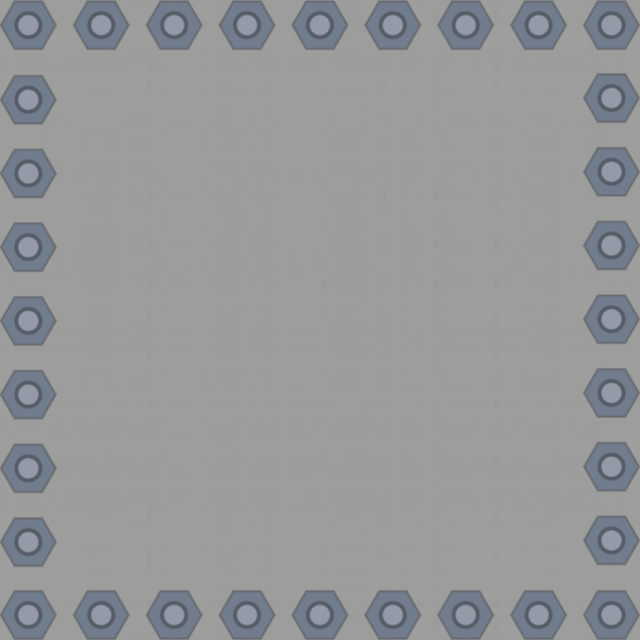
A Shadertoy shader for this pattern:

```glsl
#define FIRST vec2(0.0443, 0.0391)
#define PITCH vec2(0.1139, 0.1152)
#define LAST 8.0
#define APOTHEM 0.0385
#define RING_RADIUS 0.0188
#define RING_WIDTH 0.0030
#define SOFT 0.0020
#define SIDE_SHIFT 0.0013
#define GRAIN 0.006

const vec3 PLATE = vec3(0.615, 0.615, 0.612);
const vec3 STEEL = vec3(0.445, 0.485, 0.550);
const vec3 RIM   = vec3(0.405, 0.420, 0.445);
const vec3 RING  = vec3(0.335, 0.360, 0.395);
const vec3 CORE  = vec3(0.575, 0.605, 0.660);

float hash(vec2 p) {
    vec3 q = fract(vec3(p.xyx) * 0.1031);
    q += dot(q, q.yzx + 33.33);
    return fract((q.x + q.y) * q.z);
}

// Hexagon with flat top and bottom
float hexagon(vec2 p, float apothem) {
    p = abs(p);
    return max(p.y, dot(p, vec2(0.8660, 0.5))) - apothem;
}

// Faint brushed weave of horizontal and vertical strands
vec3 plate(vec2 uv) {
    vec2 strand = floor(uv * 96.0);
    float weave = hash(vec2(strand.x, 7.0)) + hash(vec2(3.0, strand.y)) - 1.0;
    return PLATE + GRAIN * weave;
}

vec3 bolt(vec3 color, vec2 p) {
    float hex = hexagon(p, APOTHEM);
    float radius = length(p);
    float ring = abs(radius - RING_RADIUS) - RING_WIDTH;

    vec3 face = mix(RIM, STEEL, smoothstep(0.0015, 0.0050, -hex));
    face = mix(face, CORE, 1.0 - smoothstep(-SOFT, SOFT, radius - RING_RADIUS));
    face = mix(face, RING, 1.0 - smoothstep(-SOFT, SOFT, ring));
    return mix(color, face, 1.0 - smoothstep(-SOFT, SOFT, hex));
}

void mainImage(out vec4 fragColor, in vec2 fragCoord) {
    vec2 uv = fragCoord / iResolution.xy;
    vec3 color = plate(uv);

    // Nearest grid cell; only the outer frame carries bolts
    vec2 cell = clamp(floor((uv - FIRST) / PITCH + 0.5), 0.0, LAST);
    bvec2 onFrame = bvec2(mod(cell.x, LAST) == 0.0, mod(cell.y, LAST) == 0.0);
    if (any(onFrame)) {
        vec2 center = FIRST + cell * PITCH;
        // Side columns sit slightly off level from each other
        if (!onFrame.y) center.y += SIDE_SHIFT * sign(cell.x - 0.5 * LAST);
        color = bolt(color, uv - center);
    }
    fragColor = vec4(color, 1.0);
}
```
